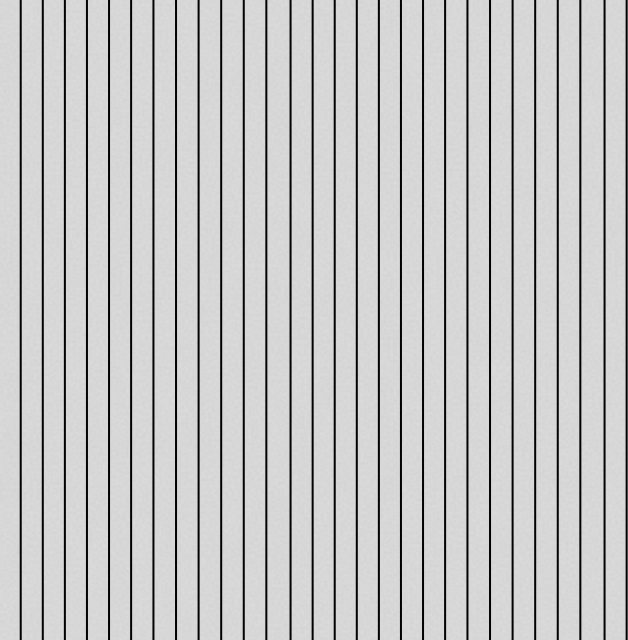
This pattern is drawn by a Shadertoy shader. Its source:

```glsl
#define STRIPES 28.0
#define GROUP 14.0
#define LINE_WIDTH 0.09
#define PAPER vec3(0.843)
#define INK vec3(0.008)
#define GRAIN_CELLS vec2(190.0, 194.0)
#define GRAIN_AMOUNT 0.022
#define MOTTLE_CELLS vec2(24.0, 18.0)
#define MOTTLE_AMOUNT 0.006

// Unit gradient at a lattice point, wrapped to the tile
vec2 latticeGradient(vec2 cell, vec2 period) {
    uvec2 q = uvec2(mod(cell, period));
    uint h = q.x * 1597u + q.y * 51749u + 7919u;
    h = (h ^ (h >> 15)) * 73471u;
    h = (h ^ (h >> 13)) * 92821u;
    h ^= h >> 16;
    float angle = float(h & 65535u) / 65536.0 * 6.28319;
    return vec2(cos(angle), sin(angle));
}

// Gradient noise that repeats every period cells
float tiledNoise(vec2 p, vec2 period) {
    vec2 cell = floor(p);
    vec2 f = p - cell;
    vec2 blend = f * f * f * (f * (f * 6.0 - 15.0) + 10.0);
    vec2 e = vec2(1.0, 0.0);
    float a = dot(latticeGradient(cell, period), f);
    float b = dot(latticeGradient(cell + e.xy, period), f - e.xy);
    float c = dot(latticeGradient(cell + e.yx, period), f - e.yx);
    float d = dot(latticeGradient(cell + e.xx, period), f - e.xx);
    return mix(mix(a, b, blend.x), mix(c, d, blend.x), blend.y);
}

// Drift of a line from even spacing, in stripe pitches
float lineDrift(float index) {
    float m = mod(index + 1.0, GROUP);
    return -0.045 - min(0.0156 * m, 0.167 - 0.0067 * m);
}

// Coverage of the nearest vertical line
float lineCoverage(float x) {
    float pitchX = x * STRIPES;
    float index = floor(pitchX + 0.6);
    float dist = abs(pitchX - index - lineDrift(index));
    float pixel = STRIPES / iResolution.x;
    return clamp((0.5 * LINE_WIDTH - dist) / pixel + 0.5, 0.0, 1.0);
}

void mainImage(out vec4 fragColor, in vec2 fragCoord) {
    vec2 uv = fragCoord / iResolution.xy;

    // Fine surface grain over faint broad mottling
    float grain = tiledNoise(uv * GRAIN_CELLS, GRAIN_CELLS);
    float mottle = tiledNoise(uv * MOTTLE_CELLS, MOTTLE_CELLS);
    vec3 color = PAPER + GRAIN_AMOUNT * grain + MOTTLE_AMOUNT * mottle;

    // Thin dark lines
    color = mix(color, INK, lineCoverage(uv.x));
    fragColor = vec4(color, 1.0);
}
```
